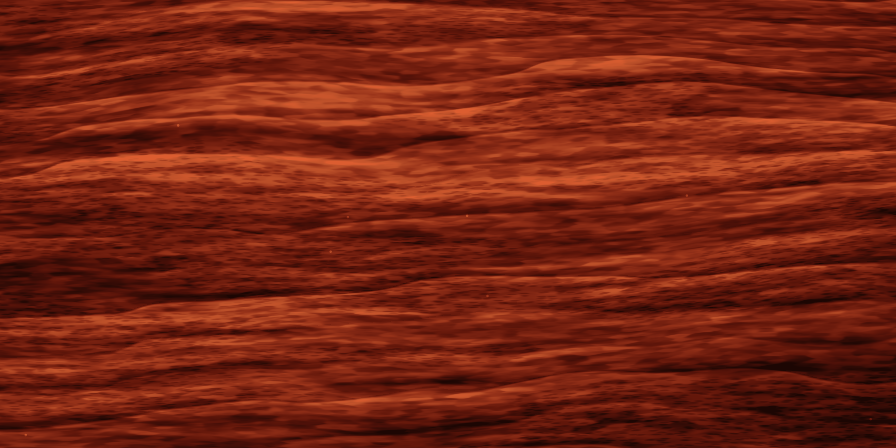
Give the GLSL for this texture, as a Shadertoy shader.

```glsl
// Polished red-brown wood plank with grain running along the canvas.
// A gently bent flow coordinate carries growth rings, stretched cellular
// fibres and dark pores; the summed tone is shaded by a six-colour ramp.

#define RINGS 13.0          // growth rings over the canvas height
#define RING_LIGHT 0.24     // strength of the pale early wood
#define RING_DARK 0.09      // strength of the dark late wood
#define STREAK 0.33         // contrast of the broad streaks
#define FIBRE 0.21          // contrast of the fine fibres
#define PORE 0.10           // darkness of the pores
#define VIGNETTE 0.27       // darkening toward the corners
#define BASE_TONE 0.563     // tone at the brightest region
#define GLOW_CENTRE vec2(0.95, 0.57)

const vec3 WOOD[6] = vec3[6](
    vec3(0.18, 0.04, 0.02), vec3(0.29, 0.06, 0.03), vec3(0.39, 0.09, 0.04),
    vec3(0.49, 0.14, 0.07), vec3(0.60, 0.20, 0.10), vec3(0.73, 0.31, 0.16));

vec2 hash2(vec2 p) {
    vec3 q = fract(p.xyx * vec3(0.1031, 0.1030, 0.0973));
    q += dot(q, q.yzx + 33.33);
    return fract((q.xx + q.yz) * q.zy);
}

// Cellular noise: x is the blended cell value, y the nearest distance.
vec2 cellular(vec2 p) {
    vec2 cell = floor(p), local = fract(p);
    float sum = 0.0, weight = 0.0, nearest = 4.0;
    for (int j = -1; j <= 1; j++)
    for (int i = -1; i <= 1; i++) {
        vec2 offset = vec2(i, j);
        vec2 id = cell + offset;
        vec2 d = offset + hash2(id) - local;
        float d2 = dot(d, d);
        float w = exp(-6.0 * d2);
        sum += w * hash2(id + 71.7).x;
        weight += w;
        nearest = min(nearest, d2);
    }
    return vec2(sum / weight, sqrt(nearest));
}

float bell(float x, float centre, float width) {
    float d = (x - centre) / width;
    return exp(-d * d);
}

// Height across the grain after bending: sweeps plus layered sines.
float grainHeight(vec2 p) {
    float h = p.y;
    h -= 0.09 * smoothstep(0.8, 2.1, p.x) * bell(p.y, 0.40, 0.35);
    h -= 0.07 * smoothstep(-0.1, 0.6, p.x) * bell(p.y, 0.90, 0.25);
    h += 0.03 * smoothstep(1.0, 2.0, p.x) * bell(p.y, 0.95, 0.20);
    h += 0.007 * sin(3.1 * p.x + 5.0 * p.y + 0.7);
    h += 0.004 * sin(6.7 * p.x - 9.0 * p.y + 2.1);
    h += 0.0015 * sin(15.0 * p.x + 23.0 * p.y);
    return h;
}

// Pale band with a crisp upper edge, fading downward into late wood.
float growthRing(vec2 g) {
    float waver = 1.7 * cellular(vec2(0.9, 2.2) * g + 3.0).x
                + 0.5 * cellular(vec2(3.5, 7.0) * g + 13.0).x;
    float r = 40.0 - RINGS * g.y + waver;
    float phase = fract(r);
    float edge = smoothstep(0.0, 0.08, phase);
    float strength = 0.25 + 1.1 * hash2(vec2(floor(r), 5.0)).x;
    float pale = edge * exp(-4.5 * phase) * smoothstep(1.0, 0.7, phase);
    float late = smoothstep(0.6, 1.0, phase) + 1.0 - edge;
    return RING_LIGHT * strength * (pale - 0.19) - RING_DARK * (late - 0.2);
}

// Three layers, each finer and shorter than the last.
float fibres(vec2 g) {
    float tone = 0.0;
    vec2 scale = vec2(2.6, 58.0);
    for (int i = 0; i < 3; i++) {
        tone += cellular(g * scale + 17.0 * float(i)).x - 0.5;
        scale *= vec2(3.2, 1.7);
    }
    return FIBRE * tone;
}

float pores(vec2 g) {
    float dash = smoothstep(0.42, 0.12, cellular(g * vec2(27.0, 170.0)).y);
    float patches = smoothstep(0.35, 0.65, cellular(g * vec2(1.8, 17.0) + 9.0).x);
    return PORE * dash * (0.2 + 0.8 * patches);
}

vec3 woodColour(float tone) {
    // Tones from 0.18 to 0.73 span the ramp.
    float t = clamp((tone - 0.18) / 0.11, -0.8, 6.5);
    vec3 colour = WOOD[0] * (1.0 + 0.5 * min(t, 0.0));
    for (int i = 0; i < 5; i++)
        colour += (WOOD[i + 1] - WOOD[i]) * clamp(t - float(i), 0.0, 1.0);
    return colour * (1.0 + 0.12 * max(t - 5.0, 0.0));
}

void mainImage(out vec4 fragColor, in vec2 fragCoord) {
    vec2 p = fragCoord / iResolution.y;
    vec2 grain = vec2(p.x, grainHeight(p));

    // Light falls off from the middle of the plank.
    vec2 away = (p - GLOW_CENTRE) * vec2(0.62, 1.1);
    float tone = BASE_TONE - VIGNETTE * dot(away, away);
    tone += 0.06 * bell(grain.y, 0.59, 0.10) - 0.05 * bell(grain.y, 0.34, 0.07);

    // Grain, from broad to fine.
    tone += STREAK * (cellular(grain * vec2(0.9, 22.0) + 31.0).x - 0.5);
    tone += growthRing(grain) + fibres(grain) - pores(grain);

    // Sparse pale flecks in the varnish.
    tone += 0.2 * smoothstep(0.008, 0.003, cellular(p * 2.0 + 4.0).y);
    fragColor = vec4(woodColour(tone), 1.0);
}
```
